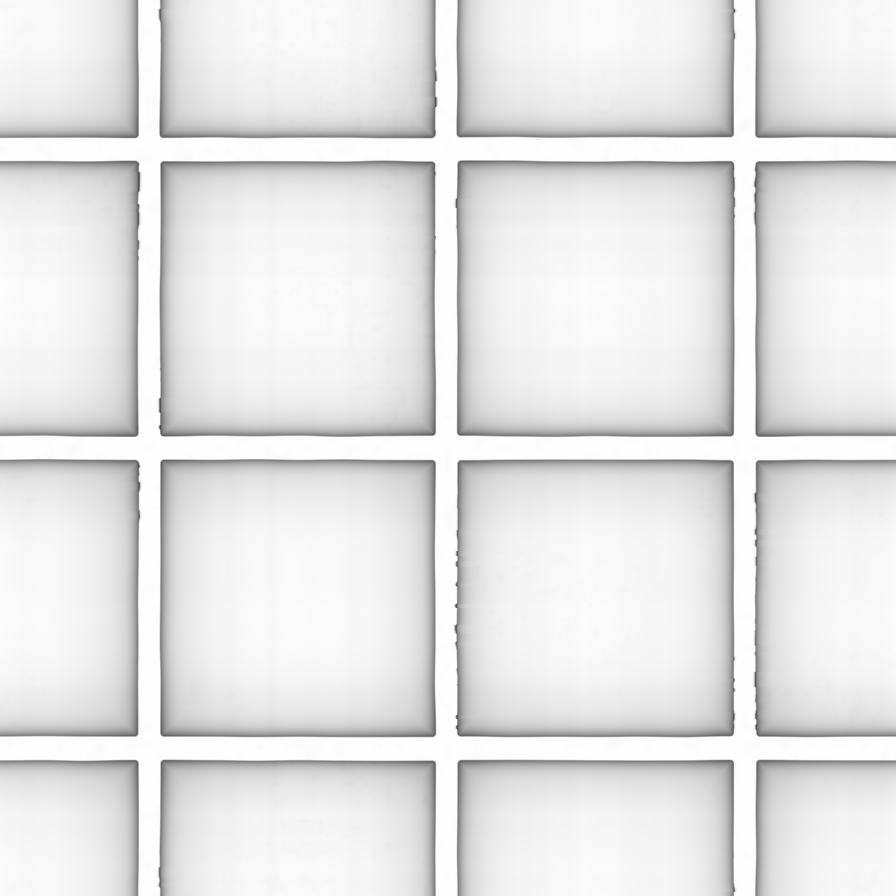
Write a WebGL 1 fragment shader that draws this texture.

```glsl
precision highp float;

// Three by three pale square tiles, split by white joints, darkening toward
// their rims. Distances to the nearest joints drive the shading; periodic
// noise adds edge wobble, chipped flecks and a faint woven banding.

uniform vec2 u_resolution;

float hash(vec2 p) {
  vec3 q = fract(p.xyx * 0.1031);
  q += dot(q, q.yzx + 33.33);
  return fract((q.x + q.y) * q.z);
}

// Smooth 1D noise with the given number of cells across the canvas
float noise(float x, float cells, float seed) {
  x *= cells;
  float i = floor(x);
  float f = fract(x);
  return mix(hash(vec2(mod(i, cells), seed)),
             hash(vec2(mod(i + 1.0, cells), seed)), f * f * (3.0 - 2.0 * f));
}

float noise2(vec2 p, float cells, float seed) {
  float y = p.y * cells;
  float i = floor(y);
  float f = fract(y);
  return mix(noise(p.x, cells, seed + mod(i, cells)),
             noise(p.x, cells, seed + mod(i + 1.0, cells)), f * f * (3.0 - 2.0 * f));
}

// Positive inside a rounded corner formed by two edge distances
float roundedInside(vec2 d, float radius) {
  vec2 k = radius - d;
  return radius - length(max(k, 0.0)) - min(max(k.x, k.y), 0.0);
}

void main() {
  vec2 p = gl_FragCoord.xy / u_resolution;
  float pixel = 1.0 / min(u_resolution.x, u_resolution.y);

  // Nearest joint on each axis, with slight misplacement of some lines
  vec2 line = floor(p * 3.0);
  vec2 shift = -0.002 * vec2(step(0.5, line.x), 1.0 - step(0.5, line.y));
  vec2 offset = (fract(p * 3.0) - 0.5) / 3.0 - shift;
  vec2 side = step(0.0, offset);
  vec2 seed = line * 2.0 + side + vec2(3.0, 17.0);

  // Uneven edges
  vec2 wobble = vec2(noise(p.y, 21.0, seed.x), noise(p.x, 21.0, seed.y)) - 0.5;
  vec2 d = abs(offset) - vec2(0.0122, 0.0132) - 0.0014 * wobble;

  // Chips on the upright edges, worst on one side of the middle joint
  float worst = side.x * (1.0 - step(0.5, abs(line.x - 1.0)));
  float wear = 0.7 * smoothstep(0.55, 0.85, noise(p.y, 9.0, seed.x + 40.0));
  wear = max(wear, worst * exp(-pow((p.y - 0.32) / 0.09, 2.0)));
  wear *= smoothstep(0.0, 0.01, d.y);
  float chip = wear * smoothstep(0.45, 0.75, noise(p.y, 170.0, seed.x + 60.0));
  d.x += 0.0016 * chip;

  // Tile face: soft falloff per axis plus a tight dark rim
  float inside = roundedInside(d, 0.004);
  vec2 soft = 1.0 - 0.16 * exp(-max(d, 0.0) / 0.04);
  float tile = 0.99 * soft.x * soft.y - 0.39 * exp(-max(inside, 0.0) / 0.006);

  // Woven banding and faint smudges
  tile += 0.012 * (noise(p.x, 66.0, 81.0) + noise(p.y, 66.0, 82.0) - 1.0);
  tile -= 0.012 * smoothstep(0.65, 0.95, noise2(p, 120.0, 200.0))
                * smoothstep(0.5, 0.8, noise2(p, 9.0, 400.0));

  // Joint, nearly white with light blotches
  float joint = 0.998 - 0.012 * smoothstep(0.5, 0.95, noise2(p, 90.0, 500.0));

  float value = mix(joint, tile, smoothstep(-pixel, pixel, inside));
  value -= 0.3 * chip * exp(-pow(d.x / 0.0016, 2.0));
  gl_FragColor = vec4(vec3(clamp(value, 0.0, 1.0)), 1.0);
}
```
